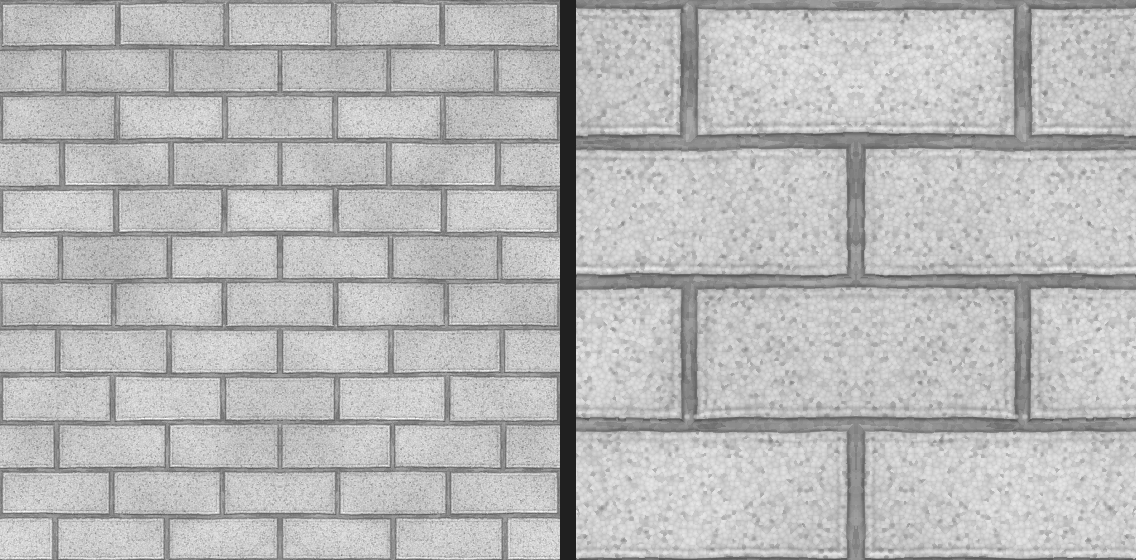
Left, the full canvas; right, a detail of the centre.
This texture is drawn by a WebGL 2 fragment shader. Its source:

```glsl
#version 300 es
precision highp float;
// Grey block wall in running bond: 12 courses of 5 blocks, mirrored about the
// vertical centre line. Joints are distances to wobbling course lines and
// drifting upright lines; cellular noise gives the grain, pits and crumbs.
uniform vec2 u_resolution;
out vec4 fragColor;

const float COURSES = 12.0;
const float BLOCKS = 5.0;
const float BED_HALF = 0.0044;      // half thickness of the level joints
const float UPRIGHT_HALF = 0.0049;  // half thickness of the upright joints
const float BLOCK_TONE = 0.775;
const float MORTAR_TONE = 0.57;
const float SHADOW_TONE = 0.34;

float hash(vec2 p) {
  vec3 q = fract(p.xyx * vec3(0.1031, 0.1030, 0.0973));
  q += dot(q, q.yzx + 33.33);
  return fract((q.x + q.y) * q.z);
}

// Nearest feature point: x = its distance, y = its random value
vec2 cellular(vec2 p) {
  vec2 cell = floor(p);
  vec2 best = vec2(9.0, 0.0);
  for (int j = -1; j <= 1; j++) {
    for (int i = -1; i <= 1; i++) {
      vec2 c = cell + vec2(i, j);
      vec2 site = c + vec2(hash(c + 17.0), hash(c + 61.0));
      float dist = length(p - site);
      if (dist < best.x) best = vec2(dist, hash(c + 113.0));
    }
  }
  return best;
}

// Layered sines along a line, in the range -1 to 1
float waver(float t, float phase) {
  return 0.55 * sin(t * 9.0 + phase) + 0.3 * sin(t * 31.0 + phase * 2.3)
       + 0.15 * sin(t * 97.0 + phase * 4.1);
}

// Soft cloudy tone over the wall, in the range -1 to 1
float blotch(vec2 p, float phase) {
  return 0.5 * sin(p.x * 23.0 + 2.0 * sin(p.y * 17.0 + phase))
       + 0.5 * sin(p.y * 41.0 + 2.0 * sin(p.x * 29.0 - phase));
}

// Soft line of the given half width centred on zero
float line(float d, float halfWidth) {
  return exp(-d * d / (halfWidth * halfWidth));
}

// Signed offset from the nearest course line; also gives the course index
float bedOffset(vec2 p, out float course) {
  float v = p.y * COURSES;
  float bed = floor(v + 0.5);
  float level = mod(bed, COURSES);
  float sag = 0.02 + 0.05 * line(level - 2.0, 1.8);
  float wobble = 0.015 * waver(p.x, 6.283 * hash(vec2(level, 5.0)));
  float offset = v - bed + sag - wobble;
  course = mod(bed - step(offset, 0.0), COURSES);
  return offset / COURSES;
}

// Signed offset from the nearest upright joint; also gives the block index
float uprightOffset(vec2 p, float course, out float block) {
  float oddCourse = mod(course, 2.0);
  float u = p.x * BLOCKS + 0.5 * oddCourse;
  float joint = floor(u + 0.5);
  float place = (joint - 0.5 * oddCourse) / BLOCKS;
  float drift = 0.012 - (0.01 + 0.2 * place) * course / 11.0
              + 0.012 * (hash(vec2(joint, course)) - 0.5);
  if (place < 0.05 || place > 0.45) drift = 0.0;
  float offset = u - joint - drift;
  block = joint - step(offset, 0.0);
  return offset / BLOCKS + 0.0004 * waver(p.y * 2.0, joint + course);
}

void main() {
  vec2 uv = gl_FragCoord.xy / u_resolution;
  float pixel = 1.0 / min(u_resolution.x, u_resolution.y);
  vec2 p = vec2(abs(uv.x - 0.5), uv.y);

  vec2 grain = cellular(p * 350.0 + 40.0);
  vec2 pits = cellular(p * 165.0 + 90.0);
  vec2 crumbs = cellular(p * 170.0 + 7.0);

  // Distance into the block, with slightly ragged edges
  float course, block;
  float bed = bedOffset(p, course);
  float upright = uprightOffset(p, course, block);
  float blockId = hash(vec2(block + 3.0, course + 11.0));
  float bedWidth = BED_HALF * (1.0 + 0.22 * waver(p.x * 1.7, course * 2.0));
  float bedEdge = abs(bed) - bedWidth;
  float uprightEdge = abs(upright) - UPRIGHT_HALF * mix(0.8, 1.1, blockId);
  float inside = min(bedEdge, uprightEdge) + 0.0007 * (crumbs.y - 0.5);
  float onBed = step(bedEdge, uprightEdge);
  float aboveBed = onBed * step(0.0, bed);

  // Block face: own tone and broad clouds
  float face = BLOCK_TONE + 0.05 * (blockId - 0.5) - 0.02 * (p.y - 0.5);
  face += 0.034 * blotch(p * 0.6, 1.0 + blockId) + 0.018 * blotch(p, blockId * 6.0);

  // Sandy grain: soft pale grains, dark specks and a few larger pits
  face += 0.09 * (grain.y - 0.5) - 0.10 * (grain.x - 0.45);
  float speck = smoothstep(0.2, 0.0, grain.y) * (1.0 - smoothstep(0.2, 0.7, grain.x));
  float pit = step(0.88, pits.y) * (1.0 - smoothstep(0.05, 0.38, pits.x));
  face -= 0.12 * speck + 0.13 * pit;

  // Grime fading in from the joint, a pale worn rim and a groove behind it
  face -= 0.10 * exp(-max(inside, 0.0) / 0.0035);
  float wear = 0.5 + 0.5 * waver(p.x + p.y, blockId * 20.0);
  face += wear * mix(0.11, 0.19, aboveBed) * line(inside - 0.0027, 0.0013);
  face -= mix(0.06, 0.10, wear * aboveBed) * line(inside - 0.0053, 0.0013);

  // Mortar: gritty and streaked along its length, with broken dark edges
  vec2 along = mix(p.yx, p.xy, onBed);
  float streak = cellular(along * vec2(60.0, 330.0) + 23.0).y;
  float mortar = MORTAR_TONE + 0.12 * (streak - 0.5) + 0.07 * (grain.y - 0.5);
  mortar += 0.05 * blotch(p * 1.6, 2.0);
  float shade = line(inside + 0.0006, 0.0014) * mix(0.65, 0.95, aboveBed);
  mortar = mix(mortar, SHADOW_TONE, shade * mix(0.6, 1.1, crumbs.y));

  float tone = mix(mortar, face, smoothstep(-0.7 * pixel, 0.9 * pixel, inside));

  // Pale crumbs lodged along the level joints
  float crumb = step(0.91, crumbs.y) * (1.0 - smoothstep(0.15, 0.38, crumbs.x));
  tone = mix(tone, 0.85, 0.6 * crumb * line(bedEdge - 0.001, 0.0022));

  fragColor = vec4(vec3(clamp(tone, 0.0, 1.0)), 1.0);
}
```
